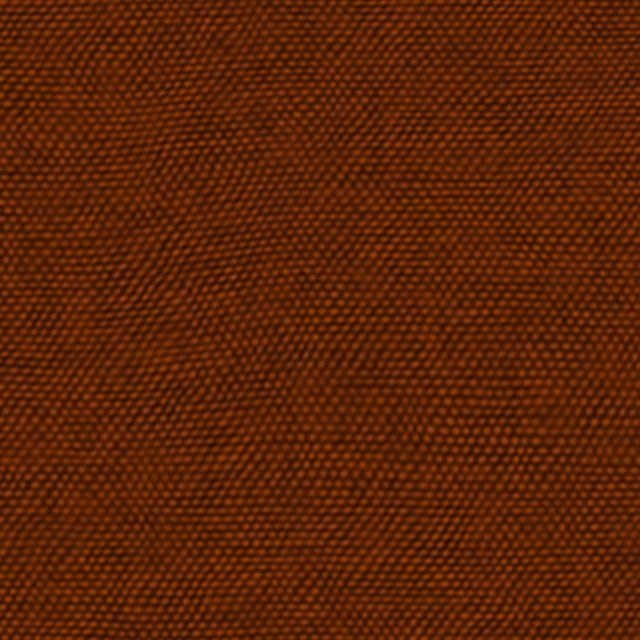
A WebGL 2 fragment shader for this texture:

```glsl
#version 300 es
precision highp float;

uniform vec2 u_resolution;
out vec4 outColor;

const float TAU = 6.2831853;
const vec2 THREADS = vec2(57.0, 79.0);   // knots across, rows down
const vec3 SHADOW = vec3(0.13, 0.05, 0.01);
const vec3 HIGHLIGHT = vec3(0.60, 0.235, 0.01);

float hash(vec2 p) {
    vec3 q = fract(p.xyx * vec3(0.1031, 0.1030, 0.0973));
    q += dot(q, q.yzx + 33.33);
    return fract((q.x + q.y) * q.z);
}

// Smooth value noise, centred on zero
float noise(vec2 p) {
    vec2 cell = floor(p);
    vec2 f = fract(p);
    f = f * f * (3.0 - 2.0 * f);
    float low = mix(hash(cell), hash(cell + vec2(1.0, 0.0)), f.x);
    float high = mix(hash(cell + vec2(0.0, 1.0)), hash(cell + vec2(1.0, 1.0)), f.x);
    return mix(low, high, f.y) - 0.5;
}

// Rows climb to the right in the upper left part of the cloth
float climb(vec2 uv) {
    float height = smoothstep(0.2, 0.5, uv.y) * (1.0 - smoothstep(0.75, 1.1, uv.y));
    return 0.03 * smoothstep(0.08, 0.5, uv.x) * height;
}

// Uneven pull of the cloth, in canvas units
vec2 pull(vec2 uv) {
    vec2 broad = vec2(noise(uv * 6.0 + 11.0), noise(uv * vec2(4.0, 7.0) + 47.0));
    vec2 local = vec2(noise(uv * 24.0 + 83.0), noise(uv * vec2(14.0, 30.0) + 29.0));
    return broad * vec2(0.014, 0.008) + local * vec2(0.008, 0.003);
}

// Staggered knots: two diagonal ridges, the rising one stronger
float knots(vec2 thread, float lean) {
    float rising = cos(TAU * (thread.x - 0.5 * thread.y));
    float falling = cos(TAU * (thread.x + 0.5 * thread.y));
    return mix(falling, rising, lean);
}

// Grooves between the rows
float grooves(vec2 thread) {
    return cos(TAU * thread.y);
}

// Threads of varying tone running along both directions
float slubs(vec2 thread) {
    float weft = noise(vec2(thread.x * 0.15, thread.y * 1.6) + 5.0);
    float warp = noise(vec2(thread.x * 2.0, thread.y * 0.1) + 131.0);
    return weft + 0.6 * warp;
}

float clothTone(vec2 uv) {
    vec2 thread = (uv + pull(uv) - vec2(0.0, climb(uv))) * THREADS;
    float tightness = 1.0 + 0.8 * noise(thread * 0.4 + 17.0);
    float lean = 0.63 + 0.3 * noise(thread * 0.15 + 71.0);
    float tone = 0.49 + 0.27 * tightness * knots(thread, lean);
    tone += 0.15 * grooves(thread) * (1.0 + noise(thread * 0.3 + 37.0));
    tone += 0.09 * slubs(thread);
    tone += 0.22 * noise(thread * vec2(1.7, 1.5) + 61.0);
    return clamp(tone, 0.0, 1.0);
}

void main() {
    vec2 uv = gl_FragCoord.xy / u_resolution;
    outColor = vec4(mix(SHADOW, HIGHLIGHT, clothTone(uv)), 1.0);
}
```
